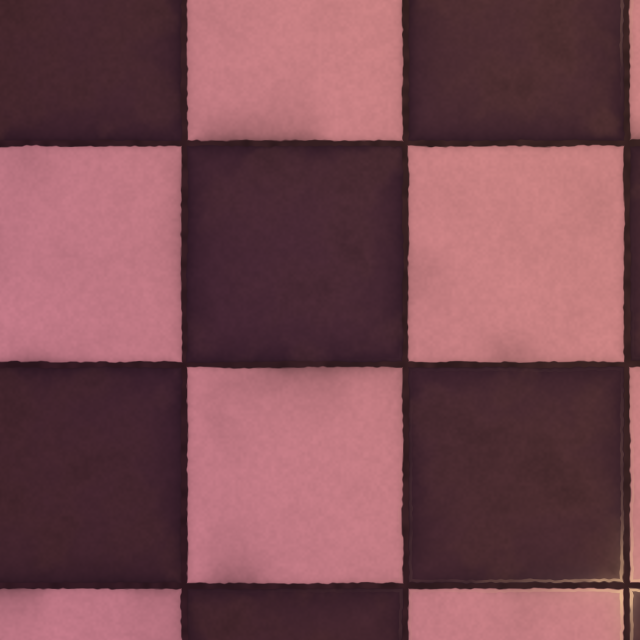
Reproduce this texture procedurally as a Shadertoy shader.

```glsl
// Worn checkerboard of pink and dark plum tiles, about three across and down.
// A shifted square grid gives the tiles; noise roughens the joints and stains
// the glaze, and a warm light catches the tile rims at the lower right.

float hash(vec2 p) {
    vec3 q = fract(vec3(p.xyx) * 0.1031);
    q += dot(q, q.yzx + 33.33);
    return fract((q.x + q.y) * q.z);
}

float noise(vec2 p) {
    vec2 i = floor(p), f = fract(p);
    f = f * f * (3.0 - 2.0 * f);
    return mix(mix(hash(i), hash(i + vec2(1, 0)), f.x),
               mix(hash(i + vec2(0, 1)), hash(i + vec2(1, 1)), f.x), f.y);
}

float fbm(vec2 p) {
    float sum = 0.0, amp = 0.5;
    for (int k = 0; k < 5; k++) {
        sum += amp * noise(p);
        p = mat2(1.6, 1.2, -1.2, 1.6) * p + 7.3;
        amp *= 0.5;
    }
    return sum / 0.97;
}

void mainImage(out vec4 fragColor, in vec2 fragCoord) {
    vec2 uv = fragCoord / iResolution.xy;
    vec2 grid = (uv - vec2(0.288, 0.0846)) / 0.3457;
    float pixel = 1.0 / (0.3457 * min(iResolution.x, iResolution.y));

    // Checker parity and distance to the nearest, slightly ragged, tile edge
    vec2 cell = floor(grid);
    float isPink = 1.0 - mod(cell.x + cell.y, 2.0);
    float seed = hash(cell + 31.7);
    vec2 local = fract(grid);
    vec2 toEdge = min(local, 1.0 - local);
    float ragged = 0.007 * (noise(uv * 130.0 + seed * 40.0) - 0.5)
                 + 0.008 * (noise(uv * 22.0 + seed * 90.0) - 0.5);
    float edge = min(toEdge.x, toEdge.y) + ragged;
    float tileMask = smoothstep(-pixel, pixel, edge - 0.0135);

    // Stains gather towards the rims and differ from tile to tile
    float stain = fbm(uv * 15.0 + seed * 50.0);
    float patches = noise(uv * 9.0 + seed * 70.0);
    float rim = exp(-edge * 11.0);
    float grain = noise(uv * 230.0) + noise(uv * 110.0) - 1.0;
    float warmth = smoothstep(0.1, 1.0, uv.x * 0.75 + uv.y * 0.35);

    vec3 pink = mix(vec3(0.745, 0.462, 0.517), vec3(0.79, 0.508, 0.505), warmth);
    pink *= 1.0 + 0.06 * (stain - 0.5) + 0.035 * grain;
    pink *= 1.0 - 0.3 * rim * smoothstep(0.45, 0.95, patches);

    float violet = exp(-6.0 * dot(uv - vec2(0.4, 0.52), uv - vec2(0.4, 0.52)));
    vec3 plum = mix(vec3(0.268, 0.15, 0.168), vec3(0.315, 0.19, 0.192), warmth);
    plum += vec3(-0.002, -0.004, 0.026) * violet;
    plum *= 1.0 + 0.38 * (stain - 0.5) + 0.06 * grain;
    float soot = smoothstep(0.42, 0.75, stain + 0.3 * rim) * (0.3 + 0.7 * rim);
    plum = mix(plum, vec3(0.135, 0.07, 0.125), 0.6 * soot);

    // Dark grout with a soft shadow just inside each tile
    vec3 tile = mix(plum, pink, isPink);
    tile *= 1.0 - 0.14 * exp(-max(edge - 0.0135, 0.0) * 70.0);
    vec3 grout = mix(vec3(0.185, 0.095, 0.125), vec3(0.22, 0.135, 0.13), warmth);
    grout *= 0.85 + 0.3 * noise(uv * 70.0);
    vec3 color = mix(grout, tile, tileMask);

    // Warm gleam: a thin bright line along the rims and a small soft glow
    vec2 fromLight = (uv - vec2(0.985, 0.07)) * vec2(1.0, 1.15);
    float light = exp(-6.5 * length(fromLight));
    light += 0.3 * exp(-16.0 * abs(uv.x - 0.97)) * smoothstep(0.8, 1.0, uv.y);
    float line = 1.0 - smoothstep(0.003, 0.005 + pixel, abs(edge - 0.023));
    line *= 0.4 + 0.6 * noise(uv * 45.0);
    float glow = exp(-edge * 16.0) * light * light * tileMask;
    color = mix(color, vec3(0.9, 0.72, 0.56), clamp(0.75 * line * light + 0.65 * glow, 0.0, 0.9));

    fragColor = vec4(color, 1.0);
}
```
